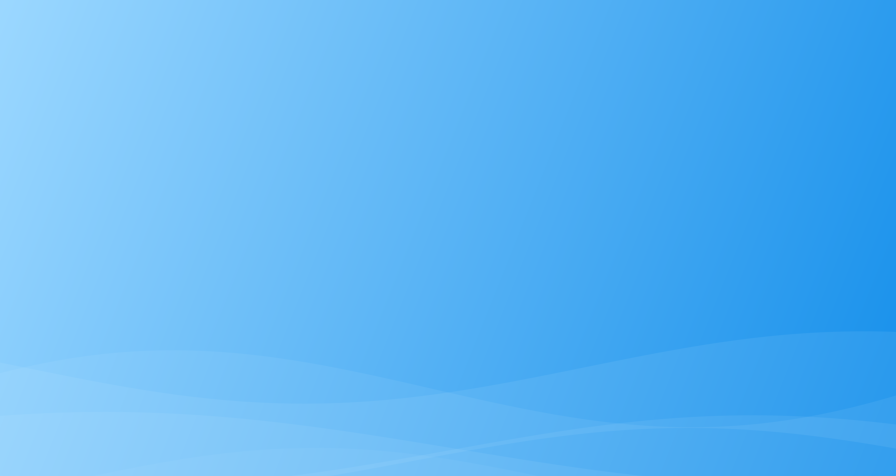
A WebGL 1 fragment shader for this background:

```glsl
precision highp float;

uniform vec2 u_resolution;

const vec3 PALE_SKY = vec3(0.61, 0.845, 1.0);
const vec3 DEEP_SKY = vec3(0.08, 0.56, 0.92);
const vec3 MIST = vec3(0.86, 0.95, 1.0);

// Height of a sine crest at x, riding on a sloped base line
float crest(float x, float base, float slope, float amp, float peak, float freq) {
    return base + slope * x + amp * cos(freq * (x - peak));
}

// Coverage of the area below a height, with a smooth edge
float below(float y, float height, float edge) {
    return 1.0 - smoothstep(-edge, edge, y - height);
}

// Tilted gradient, pale at the upper left
vec3 sky(vec2 uv) {
    float t = 0.825 * uv.x + 0.175 * (1.0 - uv.y);
    return mix(PALE_SKY, DEEP_SKY, clamp(t, 0.0, 1.0));
}

vec3 veil(vec3 color, float coverage, float opacity) {
    return mix(color, MIST, coverage * opacity);
}

void main() {
    vec2 uv = gl_FragCoord.xy / u_resolution;
    float edge = 0.8 / u_resolution.y;
    vec3 color = sky(uv);

    // Two broad waves crossing near the middle
    float leftSwell = crest(uv.x, 0.109, 0.154, 0.130, 0.134, 4.51);
    float rightSwell = crest(uv.x, 0.228, 0.0, 0.076, 0.964, 5.03);
    color = veil(color, below(uv.y, leftSwell, edge), 0.075);
    color = veil(color, below(uv.y, rightSwell, edge), 0.085);

    // Low waves along the bottom
    float leftLow = crest(uv.x, 0.0576, 0.0, 0.077, 0.117, 4.02);
    float middleLow = crest(uv.x, -0.01, 0.0, 0.069, 0.352, 5.74);
    color = veil(color, below(uv.y, leftLow, edge), 0.08);
    color = veil(color, below(uv.y, middleLow, edge), 0.05);

    // Thin ribbon between two crests on the right
    float ribbonTop = crest(uv.x, 0.054, 0.0, 0.0735, 0.84, 4.64);
    float ribbonBottom = crest(uv.x, 0.032, 0.0, 0.069, 0.768, 5.13);
    float ribbon = below(uv.y, ribbonTop, edge) * (1.0 - below(uv.y, ribbonBottom, edge));
    color = veil(color, ribbon, 0.08);

    gl_FragColor = vec4(color, 1.0);
}
```
